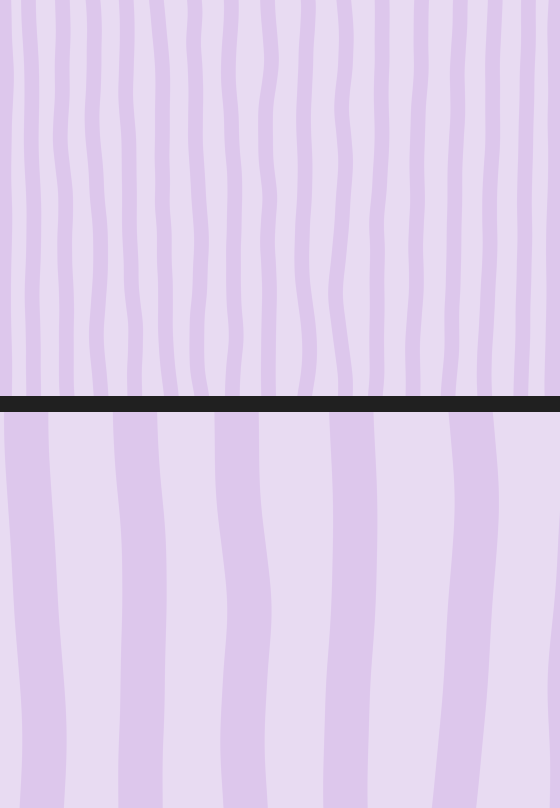
Top: the whole. Bottom: its middle third, enlarged.
Write a Shadertoy shader that draws this pattern.

```glsl
const vec3 PALE_LILAC = vec3(0.910, 0.860, 0.950);
const vec3 DEEP_LILAC = vec3(0.868, 0.780, 0.927);
const float PI = 3.14159265;
const int LAST_STRIPE = 16;

float hash(float n) {
    return fract(sin(n * 127.1 + 3.7) * 4375.85);
}

// One-dimensional gradient noise; each seed gives an independent curve
float gradientNoise(float t, float seed) {
    float cell = floor(t);
    float f = t - cell;
    float slopeA = 2.0 * hash(cell + seed * 31.0) - 1.0;
    float slopeB = 2.0 * hash(cell + 1.0 + seed * 31.0) - 1.0;
    float blend = f * f * f * (f * (f * 6.0 - 15.0) + 10.0);
    return mix(slopeA * f, slopeB * (f - 1.0), blend);
}

// Resting position: even columns, gathered slightly to the left
float restingX(float index, float last) {
    float even = clamp(index / last, 0.008, 0.990);
    return even - 0.022 * sin(PI * min(index / 13.0, 1.0));
}

// Hand-drawn sway, calmer near the two borders
float sway(float y, float index, float last) {
    float inner = smoothstep(0.0, 7.0, min(index, last - index));
    float amplitude = mix(0.008, 0.030, inner) * mix(0.65, 1.1, hash(index + 0.5));
    float phase = hash(index + 9.3);
    float broad = gradientNoise(y * 3.6 + phase, index + 1.0);
    float fine = gradientNoise(y * 8.5 + phase, index + 41.0);
    return amplitude * (broad + 0.22 * fine);
}

// Stripe centre at height y, leaning inwards towards the bottom
float stripeCentre(float y, float index, float last) {
    float lean = 0.009 * sin(2.0 * PI * index / (last + 1.0)) * (1.0 - 2.0 * y);
    return restingX(index, last) + lean + sway(y, index, last);
}

// Signed distance to the nearest stripe; outer stripes run to the borders
float stripesDistance(vec2 uv, int lastIndex, float halfWidth) {
    float last = float(lastIndex);
    float x = clamp(uv.x, stripeCentre(uv.y, 0.0, last), stripeCentre(uv.y, last, last));
    float nearest = 1.0;
    for (int i = 0; i <= lastIndex; i++) {
        nearest = min(nearest, abs(x - stripeCentre(uv.y, float(i), last)));
    }
    return nearest - halfWidth;
}

void mainImage(out vec4 fragColor, in vec2 fragCoord) {
    vec2 uv = fragCoord / iResolution.xy;
    float softness = 0.7 / iResolution.x;
    float edge = stripesDistance(uv, LAST_STRIPE, 0.0132);
    float ink = 1.0 - smoothstep(-softness, softness, edge);
    fragColor = vec4(mix(PALE_LILAC, DEEP_LILAC, ink), 1.0);
}
```
